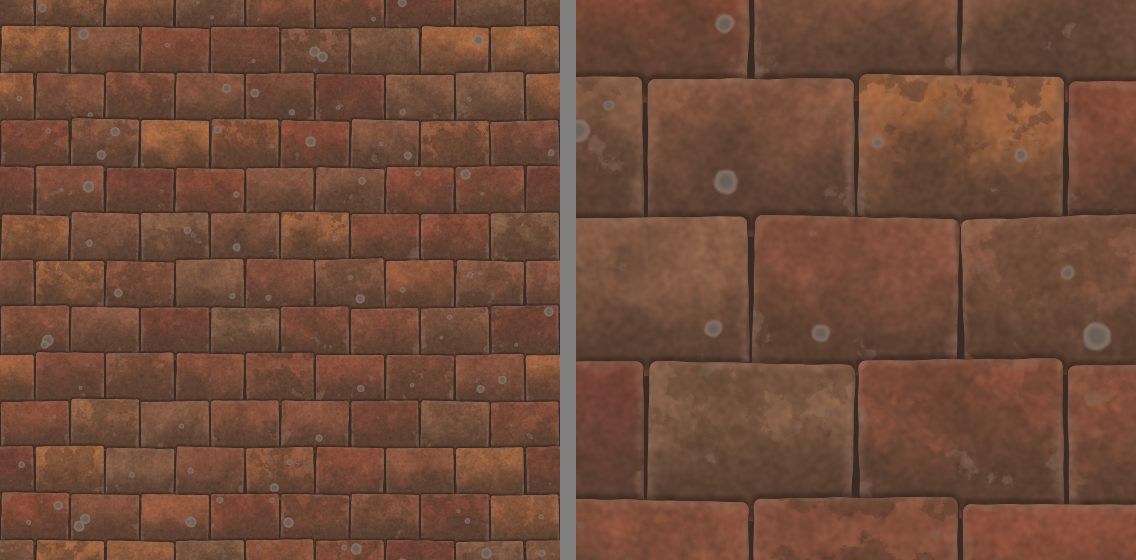
Left: the whole. Right: its middle third, enlarged.
Write a Shadertoy shader that draws this texture.

```glsl
#define GRID vec2(8.0, 12.0)
#define ROW_OFFSET 0.43
#define TILE_ASPECT 1.5
#define TILT 0.065
#define LIFT 0.07
#define SEAM 0.014
#define SOOT 0.88
#define STAIN 0.6
#define RIM 0.5
#define GRAIN 0.13
#define LICHEN_CHANCE 0.32

vec3 hash3(vec2 p) {
    vec3 q = fract(p.xyx * vec3(0.1031, 0.1030, 0.0973));
    q += dot(q, q.yxz + 33.33);
    return fract((q.xxy + q.yzz) * q.zyx);
}

float corner(vec2 cell, vec2 f, vec2 o) {
    return dot(hash3(cell + o).xy * 2.0 - 1.0, f - o);
}

float gradientNoise(vec2 p) {
    vec2 i = floor(p), f = p - i;
    vec2 u = f * f * f * (f * (f * 6.0 - 15.0) + 10.0);
    return mix(mix(corner(i, f, vec2(0, 0)), corner(i, f, vec2(1, 0)), u.x),
               mix(corner(i, f, vec2(0, 1)), corner(i, f, vec2(1, 1)), u.x), u.y);
}

float fbm(vec2 p) {
    float sum = 0.0, amp = 0.6;
    for (int i = 0; i < 5; i++) {
        sum += amp * gradientNoise(p);
        p = mat2(1.6, 1.2, -1.2, 1.6) * p + 7.3;
        amp *= 0.58;
    }
    return sum;
}

float roundedBox(vec2 p, vec2 halfSize, float radius) {
    vec2 d = abs(p) - halfSize + radius;
    return length(max(d, 0.0)) + min(max(d.x, d.y), 0.0) - radius;
}

// Grey rosettes with a pale rim and a darker heart
vec3 addLichen(vec3 color, vec2 p, vec2 id) {
    for (int i = 0; i < 3; i++) {
        vec3 h = hash3(id * 3.7 + float(i) * 17.0 + 5.0);
        vec3 k = hash3(id * 5.3 + float(i) * 29.0 + 11.0);
        float radius = mix(0.04, 0.13, h.z * h.z);
        vec2 center = vec2((h.x - 0.5) * 1.2, mix(0.12, 0.88, h.y));
        float d = length(p - center) + 0.018 * gradientNoise(p * 14.0 + id);
        vec3 spot = mix(vec3(0.42, 0.39, 0.36), vec3(0.53, 0.46, 0.41),
                        smoothstep(0.3, 0.85, d / radius));
        float mask = 1.0 - smoothstep(radius - 0.02, radius + 0.012, d);
        color = mix(color, spot, 0.85 * mask * step(k.x, LICHEN_CHANCE));
    }
    return color;
}

// Fired clay with soot, stains, dusty rim and grain
vec3 clay(vec2 p, vec2 id, float inside) {
    vec3 h = hash3(id + 31.0), k = hash3(id + 73.0);
    vec2 q = p + h.xy * 60.0;
    float broad = fbm(q * 1.6), mottled = fbm(q * 3.2 + 20.0);

    vec3 color = mix(vec3(0.53, 0.29, 0.215), vec3(0.50, 0.36, 0.27), h.x);
    color = mix(color, vec3(0.63, 0.40, 0.25), smoothstep(0.65, 1.0, h.y));
    color = mix(color, vec3(0.45, 0.26, 0.21), smoothstep(0.65, 1.0, h.z));
    color *= 1.0 + 0.25 * broad;

    float soot = 1.0 - smoothstep(0.0, 0.85, p.y + 0.5 * broad + 0.15 * (k.x - 0.5));
    color = mix(color, vec3(0.335, 0.24, 0.19), SOOT * soot);

    float center = 1.0 - smoothstep(0.35, 0.8, abs(p.x));
    float stain = smoothstep(0.0, 0.07, mottled + 0.22 * center - 0.28 + 0.25 * k.y);
    color = mix(color, vec3(0.36, 0.25, 0.185), STAIN * stain * k.z);

    float rim = 1.0 - smoothstep(0.0, 0.09, inside + 0.14 * mottled);
    color = mix(color, vec3(0.56, 0.41, 0.33), RIM * rim);

    float lowCorner = smoothstep(0.45, 0.85, abs(p.x)) * (1.0 - smoothstep(0.1, 0.5, p.y));
    float dust = smoothstep(0.26, 0.34, fbm(q * 2.6 + 47.0) + 0.3 * lowCorner);
    color = mix(color, vec3(0.50, 0.39, 0.33), 0.5 * dust);

    color *= 1.0 + GRAIN * (gradientNoise(q * 19.0) + gradientNoise(q * 9.0));
    return addLichen(color, p, id);
}

void mainImage(out vec4 fragColor, in vec2 fragCoord) {
    vec2 g = fragCoord / iResolution.xy * GRID - vec2(0.0, ROW_OFFSET);
    float pixel = GRID.y / iResolution.y;
    vec2 local = vec2(0.0), tileId = vec2(0.0);
    float inside = -1.0, contact = 1.0;

    // Lower rows lie over the row above, so scan from top to bottom
    for (int j = 1; j >= -1; j--) {
        float row = floor(g.y) + float(j);
        float x = g.x - 0.5 * mod(row, 2.0);
        for (int i = -1; i <= 1; i++) {
            float column = floor(x) + float(i);
            vec2 id = mod(vec2(column, row), GRID);
            vec3 h = hash3(id + 3.0);
            vec2 p = vec2((x - column - 0.5) * TILE_ASPECT, g.y - row);
            p.y -= (h.y - 0.5) * LIFT;
            float a = (h.x - 0.5) * TILT;
            p = mat2(cos(a), -sin(a), sin(a), cos(a)) * (p - vec2(0.0, 0.5)) + vec2(0.0, 0.5);
            vec2 halfSize = vec2(0.5 * TILE_ASPECT - SEAM * (0.5 + h.z), 0.57);
            float d = roundedBox(p - vec2(0.0, 0.43), halfSize, 0.06);
            d += 0.014 * gradientNoise(p * 4.0 + id * 9.0);
            if (d < 0.0) {
                local = p;
                tileId = id;
                inside = -d;
                contact = 1.0;
            } else {
                contact = min(contact, d);
            }
        }
    }

    // Dark joint between tiles and a soft shadow where they touch
    vec3 joint = vec3(0.22, 0.165, 0.14);
    vec3 color = joint;
    if (inside > 0.0) {
        color = clay(local, tileId, inside);
        color *= mix(0.72, 1.0, smoothstep(0.0, 0.06, contact));
        color = mix(joint, color, smoothstep(0.0, pixel, inside));
    }
    fragColor = vec4(color, 1.0);
}
```
